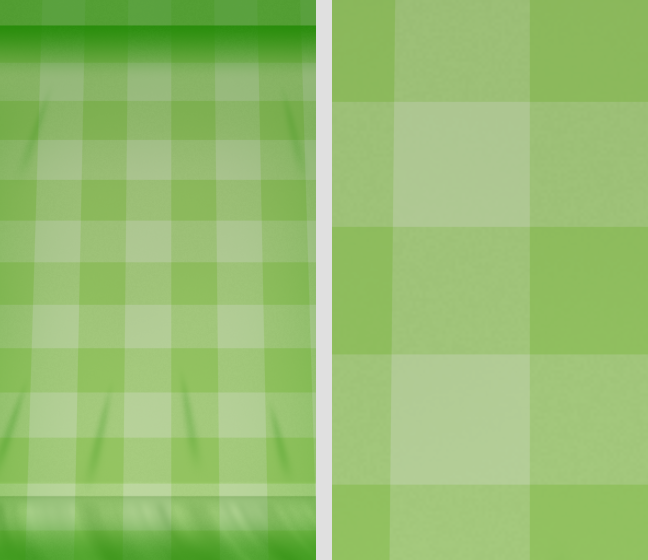
Left, the full canvas; right, a detail of the centre.
Reproduce this texture procedurally as a Shadertoy shader.

```glsl
// Green gingham tablecloth seen in slight perspective, with a hanging hem below.
// Two stripe waves are averaged into three tones, then shaded by a deep green
// at the top and hem, soft fanned creases, hem folds and a fine weave.

float hash(vec2 p) {
    p = fract(p * vec2(0.1031, 0.1137));
    p += dot(p, p.yx + 33.33);
    return fract((p.x + p.y) * p.x * 17.0);
}

float noise(vec2 p) {
    vec2 i = floor(p), f = fract(p);
    f = f * f * (3.0 - 2.0 * f);
    return mix(mix(hash(i), hash(i + vec2(1, 0)), f.x),
               mix(hash(i + vec2(0, 1)), hash(i + vec2(1, 1)), f.x), f.y);
}

// 1 on odd cells, 0 on even cells, with a smooth edge
float stripe(float c) {
    float w = 0.75 * fwidth(c);
    return smoothstep(-w, w, 0.5 - abs(mod(c - 0.5, 2.0) - 1.0));
}

// Soft slanted streak that fans away from the middle of the cloth
float crease(vec2 p, vec2 center, float halfLength) {
    vec2 d = p - center;
    float along = clamp(d.y / halfLength, -1.0, 1.0);
    float across = d.x - d.y * clamp((center.x - 0.48) * 2.4, -0.6, 0.42);
    float width = 0.009 + 0.007 * (along + 1.0);
    return exp(-across * across / (width * width)) * (1.0 - smoothstep(0.2, 1.0, abs(along)));
}

void mainImage(out vec4 fragColor, in vec2 fragCoord) {
    vec2 p = fragCoord / iResolution.xy;
    p.y = 1.0 - p.y; // 0 at the top, 1 at the bottom
    float px = 1.0 / iResolution.y;

    // Columns widen downwards; row heights grow quadratically
    float column = (p.x - 0.542) / (0.136 + 0.018 * p.y);
    float row = (sqrt(0.00433 + 0.00312 * (p.y - 0.0456)) - 0.0658) / 0.00156;
    float tone = 0.5 * (stripe(column) + stripe(row));
    vec3 color = mix(vec3(0.555, 0.735, 0.365), vec3(0.685, 0.785, 0.575), tone);
    color *= mix(0.96, 1.045, smoothstep(0.1, 0.85, p.y));

    // Deep green: top band, side edges and hem
    vec3 deep = vec3(0.13, 0.54, 0.02);
    float topBand = 0.8 * (1.0 - smoothstep(0.035, 0.145, p.y))
                  + 0.14 * (1.0 - smoothstep(0.1, 0.36, p.y));
    topBand = mix(0.58, topBand, smoothstep(-px, px, p.y - 0.0456));
    float sides = 0.13 * pow(abs(2.0 * p.x - 1.0), 3.0) * smoothstep(0.1, 0.25, p.y);
    float drop = max(p.y - 0.886, 0.0);
    float hem = smoothstep(-px, px, p.y - 0.886);
    float hemShade = hem * (0.16 + 0.5 * smoothstep(0.025, 0.114, drop));

    // Four creases near the hem and a pair in the upper corners
    float creases = 0.0;
    for (int i = 0; i < 4; i++) {
        float k = float(i);
        vec2 center = vec2(0.03 + 0.285 * k, 0.77 + 0.02 * sin(k * 2.6));
        creases += crease(p, center, 0.07 + 0.05 * hash(vec2(k, 7.0)));
    }
    for (int i = 0; i < 2; i++)
        creases += 0.7 * crease(p, vec2(0.11 + 0.82 * float(i), 0.24), 0.10);
    creases *= 0.2 * (1.0 - hem);
    color = mix(color, deep, clamp(topBand + sides + hemShade + creases, 0.0, 0.95));

    // Lit fold above the hem, with a thin shadow beneath it
    float fold = smoothstep(0.858, 0.864, p.y) * (1.0 - hem);
    color += 0.02 * fold;
    color -= 0.05 * hem * exp(-drop * 220.0);

    // Curved gathers hanging from the edge
    float bend = p.x - drop * (p.x - 0.1) * 0.9 - 4.0 * drop * drop;
    float gathers = noise(vec2(bend * 18.0, drop * 6.0))
                  + 0.6 * noise(vec2(bend * 44.0, drop * 9.0 + 5.0)) - 0.8;
    color += 0.11 * gathers * hem * smoothstep(0.0, 0.03, drop) * vec3(1.0, 0.75, 0.9);

    // Broad unevenness and fine weave, strongest on the mixed squares
    color += 0.01 * (noise(p * vec2(5.0, 9.0)) - 0.5);
    float weave = noise(p * vec2(288.0, 512.0)) - 0.5;
    color += weave * mix(0.004, 0.014, 1.0 - abs(2.0 * tone - 1.0));

    fragColor = vec4(clamp(color, 0.0, 1.0), 1.0);
}
```
